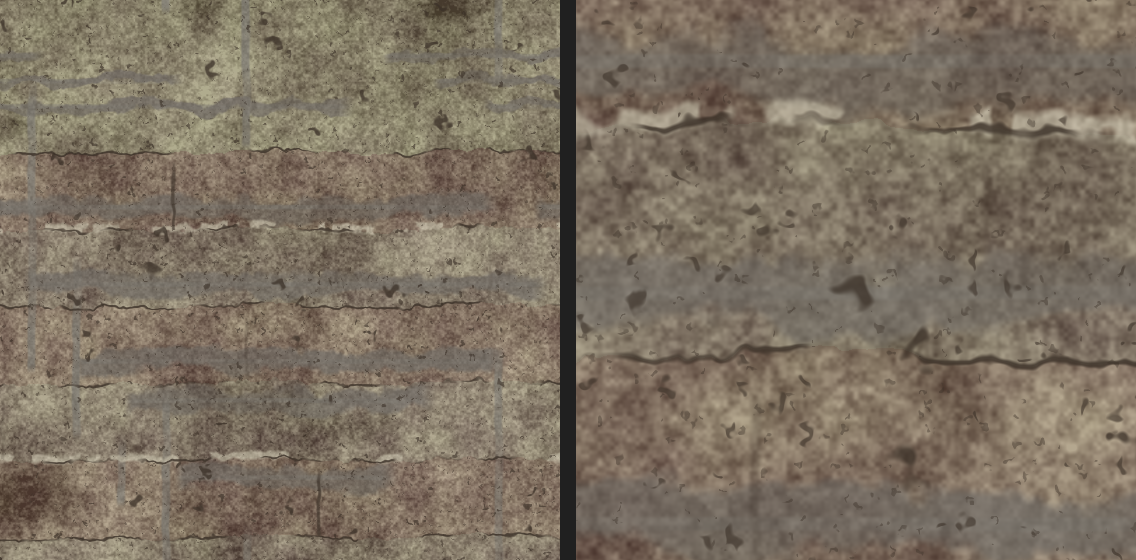
Left, the full canvas; right, a detail of the centre.
Give the GLSL for this texture, as a three.js fragment shader.

```glsl
// Weathered concrete wall: mottled courses, ragged cracks, pits and grey mortar strips.
varying vec2 vUv;

const vec3 DARK = vec3(0.35, 0.30, 0.25);
const vec3 LIGHT = vec3(0.64, 0.60, 0.52);
const vec3 MORTAR = vec3(0.435, 0.41, 0.38);
const vec3 JOINT = vec3(0.485, 0.47, 0.44);
const vec3 CHIP = vec3(0.74, 0.71, 0.63);
const vec3 CRACK = vec3(0.23, 0.19, 0.155);
const vec3 OLIVE_TINT = vec3(-0.005, 0.010, -0.012);
const vec3 ROSE_TINT = vec3(0.012, -0.010, -0.008);
const float FIRST_LINE = 0.043;   // height of the lowest crack
const float COURSE = 0.1374;      // distance between cracks
const float LAST_LINE = 5.0;      // index of the highest crack
const float BASE_TONE = 0.59;
const float MOTTLE = 1.35;
const float GRAIN = 0.75;

float hash(vec2 p) {
  vec3 q = fract(p.xyx * 0.1031);
  q += dot(q, q.yzx + 33.33);
  return fract((q.x + q.y) * q.z);
}

// Value noise, centred on zero
float noise(vec2 p) {
  vec2 i = floor(p), f = fract(p);
  f = f * f * (3.0 - 2.0 * f);
  vec2 e = vec2(1.0, 0.0);
  return mix(mix(hash(i), hash(i + e.xy), f.x),
             mix(hash(i + e.yx), hash(i + e.xx), f.x), f.y) - 0.5;
}

float fbm(vec2 p) {
  float sum = 0.0, amp = 0.5;
  for (int i = 0; i < 4; i++) {
    sum += amp * noise(p);
    p = p * 2.1 + 17.3;
    amp *= 0.5;
  }
  return sum;
}

// Cellular spots of random size, present in a share of the cells
float pits(vec2 p, float scale, float share) {
  vec2 q = p * scale + 0.7 * vec2(noise(p * scale * 3.0), noise(p * scale * 3.0 + 40.0));
  float cover = 0.0;
  for (int y = -1; y <= 1; y++)
    for (int x = -1; x <= 1; x++) {
      vec2 cell = floor(q) + vec2(float(x), float(y));
      vec2 centre = cell + vec2(hash(cell + 3.1), hash(cell + 8.7));
      float radius = mix(0.10, 0.32, hash(cell + 21.0)) * step(hash(cell + 55.0), share);
      float d = length(q - centre);
      cover = max(cover, (1.0 - smoothstep(radius * 0.5, radius + 0.04, d)) * step(0.01, radius));
    }
  return cover;
}

// Soft strip of limited length, wrapping round the canvas
float strip(float along, float across, float start, float len, float halfWidth) {
  float s = fract(along - start);
  float ends = smoothstep(0.0, 0.02, s) * (1.0 - smoothstep(len - 0.04, len, s));
  return ends * (1.0 - smoothstep(halfWidth * 0.65, halfWidth * 1.35, abs(across)));
}

void main() {
  vec2 p = vUv;
  float broad = fbm(p * vec2(5.0, 7.0) + 4.0);
  float patchy = fbm(p * 19.0 + 31.0);
  float grain = 0.5 * noise(p * 110.0) + 0.7 * noise(p * 230.0) + 0.4 * noise(p * 400.0);
  float ragged = 0.012 * noise(vec2(p.x * 14.0, 2.0)) + 0.009 * noise(p * 55.0) + 0.004 * noise(p * 150.0);

  // Courses
  float level = (p.y + ragged - FIRST_LINE) / COURSE;
  float course = clamp(floor(level), -1.0, LAST_LINE);
  float top = step(LAST_LINE, course);
  float even = (1.0 - mod(course + 2.0, 2.0)) * (1.0 - top);
  float runs = noise(p * vec2(42.0, 5.0)) + 0.6 * noise(p * vec2(90.0, 9.0));

  // Stone surface
  float tone = BASE_TONE + MOTTLE * (0.75 * broad + 0.6 * patchy) + GRAIN * grain
             + 0.16 * runs - 0.09 * even + 0.13 * top;
  tone -= 0.35 * smoothstep(0.10, 0.28, fbm(p * 9.0 + 70.0));
  vec3 color = mix(DARK, LIGHT, clamp(tone, -0.25, 1.2));
  color += ROSE_TINT * even + OLIVE_TINT * (top + 2.0 * patchy);

  // Horizontal mortar smears, broad below and thin above
  float smear = 0.0, joint = 0.0;
  for (int k = 0; k < 8; k++) {
    float i = float(k), thin = step(4.5, i);
    float height = FIRST_LINE + COURSE * i + mix(0.104, 0.037, step(1.5, i));
    height = mix(height, 0.81 + 0.045 * (i - 5.0), thin);
    float start = fract(0.31 + 0.91 * i);
    float len = 0.3 + 0.67 * exp(-0.15 * (i - 3.5) * (i - 3.5));
    float dy = p.y - height;
    smear = max(smear, strip(p.x, dy + 0.05 * patchy, start, len, mix(0.018, 0.008, thin)));
    joint = max(joint, 0.45 * strip(p.x, dy + 0.004 * broad, start, len, 0.004));
  }

  // Vertical mortar joints
  for (int k = 0; k < 6; k++) {
    float i = float(k);
    float x = i < 3.5 ? 0.057 + 0.08 * i : 0.89 - 0.45 * (i - 4.0);
    float len = 0.34 + 0.2 * cos(1.57 * i);
    joint = max(joint, 0.8 * strip(p.y, p.x - x + 0.008 * patchy, fract(0.33 - 0.12 * i), len, 0.007));
  }
  color = mix(color, MORTAR + 0.07 * grain + 0.12 * broad, smear * clamp(0.72 + 0.9 * broad, 0.0, 0.9));
  color = mix(color, JOINT + 0.07 * grain, joint * clamp(0.75 + 1.5 * patchy, 0.0, 1.0));

  // Pale chips and dark cracks along the course lines
  float line = clamp(floor(level + 0.5), 0.0, LAST_LINE);
  float gap = (level - line) * COURSE;
  float chipped = 1.0 - step(0.5, abs(mod(line, 3.0) - 1.0));
  float flakes = smoothstep(0.02, 0.16, noise(vec2(p.x * 26.0, line)) + 0.5 * noise(p * 80.0));
  color = mix(color, CHIP + 0.12 * grain, 0.75 * chipped * flakes * (1.0 - smoothstep(0.003, 0.010, abs(gap - 0.004))));
  float broken = smoothstep(-0.22, 0.15, noise(vec2(p.x * 18.0, line + 9.0)) + 0.5 * noise(p * 60.0));
  float crack = broken * (1.0 - smoothstep(0.0006, 0.0032, abs(gap)));
  float seam = p.x - fract(0.57 + 0.435 * course) + 0.006 * noise(p * 50.0);
  float strong = 1.0 - step(0.5, mod(course + 4.0, 4.0));
  crack = max(crack, mix(0.25, 0.8, strong) * (1.0 - top) * (1.0 - smoothstep(0.001, 0.005, abs(seam)))
        * (1.0 - smoothstep(0.75, 0.9, fract(level))));
  color = mix(color, CRACK, 0.8 * crack);

  // Pits
  float holes = max(0.75 * pits(p, 24.0, 0.07), max(0.6 * pits(p, 58.0, 0.13), 0.4 * pits(p, 120.0, 0.16)));
  color = mix(color, CRACK, holes);
  gl_FragColor = vec4(color, 1.0);
}
```
